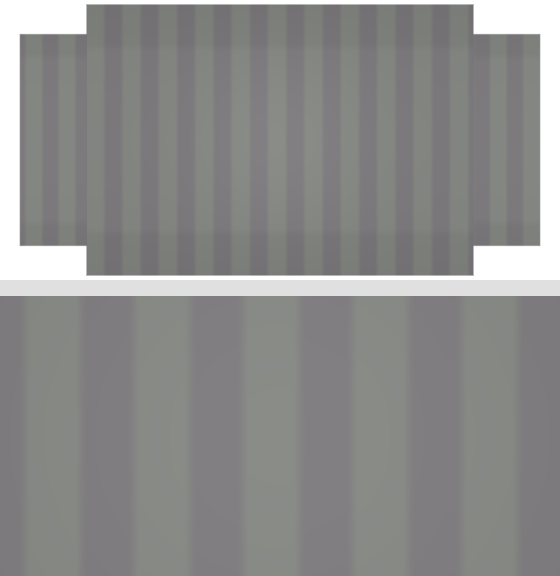
Top, the full canvas; bottom, a detail of the centre.
This pattern is drawn by a Shadertoy shader. Its source:

```glsl
// Striped cloth: a tall centre panel over a shorter, wider one on white.
// Each panel is a box distance with soft cosine stripes, darker end bands
// and a faint glow. Units: canvas height, origin at the canvas centre.

const float TAU = 6.2831853;
const vec3 PAPER = vec3(1.0);
const vec3 GREEN_GREY = vec3(0.507, 0.518, 0.500);
const vec3 MAUVE_GREY = vec3(0.480, 0.470, 0.480);

const vec2 CENTRE_HALF = vec2(0.691, 0.484);
const vec2 SIDE_HALF = vec2(0.929, 0.378);
const float CENTRE_PERIOD = 0.130;   // about 10.6 repeats across the panel
const float SIDE_PERIOD = 0.1185;    // two repeats show on each side
const float CENTRE_SHIFT = -0.0104;
const float SIDE_SHIFT = -0.0495;
const float CENTRE_BAND = 0.330;     // half height of the lit middle
const float SIDE_BAND = 0.297;
const float STRIPE_SOFTNESS = 0.38;
const float STRIPE_BIAS = 0.05;      // widens the green stripes a little
const float BAND_SOFTNESS = 0.018;
const float BAND_DARKEN = 0.018;
const float GLOW = 0.030;
const float RIM_DARKEN = 0.025;
const float RIM_WIDTH = 0.004;

float boxDistance(vec2 p, vec2 halfSize) {
    vec2 d = abs(p) - halfSize;
    return length(max(d, 0.0)) + min(max(d.x, d.y), 0.0);
}

vec3 stripes(float x, float period, float shift) {
    float wave = cos(TAU * (x - shift) / period) + STRIPE_BIAS;
    return mix(MAUVE_GREY, GREEN_GREY, smoothstep(-STRIPE_SOFTNESS, STRIPE_SOFTNESS, wave));
}

// Darkens the top and bottom bands, with a gentle fall-off toward them.
float bandShade(float y, float band) {
    float ends = smoothstep(band - BAND_SOFTNESS, band + BAND_SOFTNESS, abs(y));
    return -BAND_DARKEN * ends - 0.06 * y * y;
}

float rimShade(float dist) {
    return -RIM_DARKEN * smoothstep(-RIM_WIDTH, 0.0, dist);
}

void mainImage(out vec4 fragColor, in vec2 fragCoord) {
    vec2 p = (fragCoord - 0.5 * iResolution.xy) / iResolution.y;
    float pixel = 1.0 / iResolution.y;

    // Shorter panel behind
    float sideDist = boxDistance(p, SIDE_HALF);
    vec3 side = stripes(p.x, SIDE_PERIOD, SIDE_SHIFT)
              + bandShade(p.y, SIDE_BAND) + rimShade(sideDist) + 0.008;

    // Tall panel in front, lit from its middle
    float centreDist = boxDistance(p, CENTRE_HALF);
    vec2 spread = p * vec2(3.2, 2.8);
    vec3 centre = stripes(p.x, CENTRE_PERIOD, CENTRE_SHIFT)
                + bandShade(p.y, CENTRE_BAND) + rimShade(centreDist)
                + GLOW * exp(-dot(spread, spread));

    // Layers with smoothed outlines
    vec3 color = mix(side, PAPER, smoothstep(-pixel, pixel, sideDist));
    color = mix(centre, color, smoothstep(-pixel, pixel, centreDist));
    fragColor = vec4(color, 1.0);
}
```
